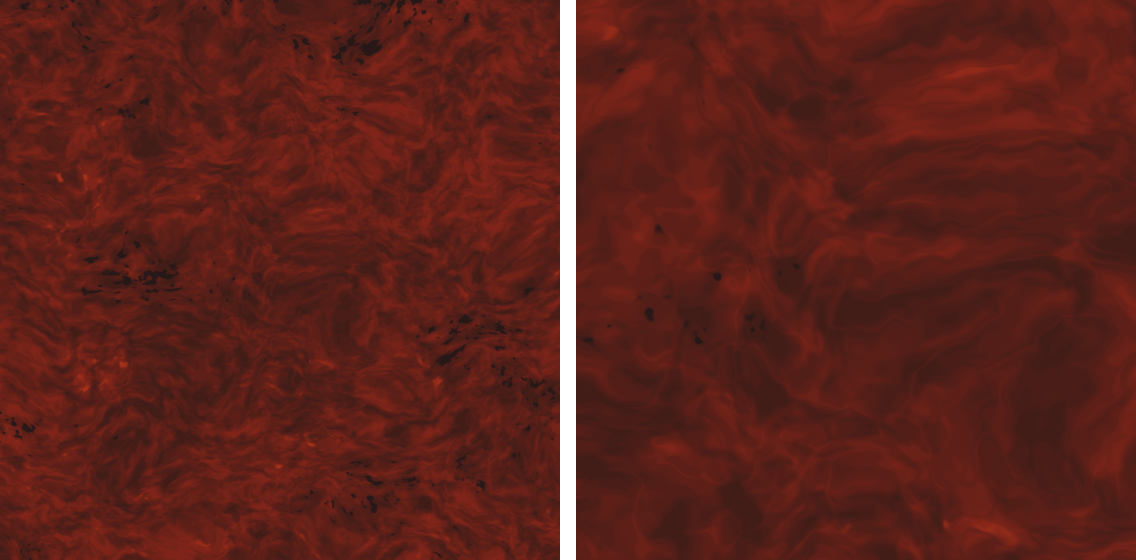
Left, the full canvas; right, a detail of the centre.
Reproduce this texture procedurally as a Shadertoy shader.

```glsl
const vec3 DARK_RED   = vec3(0.258, 0.112, 0.094);
const vec3 MID_RED    = vec3(0.368, 0.123, 0.093);
const vec3 BRIGHT_RED = vec3(0.500, 0.142, 0.098);
const vec3 SOOT       = vec3(0.140, 0.090, 0.095);
const vec3 EMBER      = vec3(0.700, 0.205, 0.095);

const float SWIRL_FREQ   = 8.0;    // large folds
const float SWIRL_AMOUNT = 0.075;
const float CURL_FREQ    = 23.0;   // small folds
const float CURL_AMOUNT  = 0.027;
const float FRAY_FREQ    = 90.0;   // ragged edges
const float FRAY_AMOUNT  = 0.008;
const vec2  STRAND_FREQ  = vec2(33.0, 52.0);
const vec2  FLAKE_FREQ   = vec2(62.0, 84.0);
const vec2  VEIN_FREQ    = vec2(36.0, 56.0);
const vec2  SPECK_FREQ   = vec2(90.0, 115.0);
const float CLOUD_FREQ   = 6.0;
const float TONE_STEP    = 0.75;   // height of one soft colour plateau
const float TONE_RANGE   = 2.15;   // tone at the ends of the colour ramp
const int   SAMPLES      = 2;      // smoothing samples per axis

float hash(vec2 cell) {
    uvec2 u = uvec2(ivec2(cell) + 4096);
    uint h = u.x * 1597334677u ^ u.y * 3812015801u;
    h = (h ^ (h >> 15)) * 2246822519u;
    h = (h ^ (h >> 13)) * 3266489917u;
    return float((h ^ (h >> 16)) >> 8) / 16777216.0;
}

float noise(vec2 p) {
    vec2 i = floor(p), f = p - i;
    f = f * f * (3.0 - 2.0 * f);
    return mix(mix(hash(i), hash(i + vec2(1, 0)), f.x),
               mix(hash(i + vec2(0, 1)), hash(i + vec2(1, 1)), f.x), f.y);
}

// Layered noise centred on zero with a spread of about one
float fbm(vec2 p, int octaves) {
    float sum = 0.0, power = 0.0, weight = 1.0;
    for (int i = 0; i < octaves; i++) {
        sum += weight * (noise(p) - 0.5);
        power += weight * weight;
        weight *= 0.6;
        p = mat2(1.6, 1.2, -1.2, 1.6) * p + 17.3;
    }
    return sum / (0.21 * sqrt(power));
}

vec2 warp(vec2 p, float freq, float amount) {
    vec2 q = p * freq;
    return p + amount * (vec2(noise(q + 31.0), noise(q + 73.0)) - 0.5);
}

vec3 lacquer(vec2 p) {
    // Folded coordinates bend the grain; fraying breaks its edges
    vec2 swirled = warp(p, SWIRL_FREQ, SWIRL_AMOUNT);
    vec2 folded = warp(swirled, CURL_FREQ, CURL_AMOUNT);
    folded += warp(p, FRAY_FREQ, FRAY_AMOUNT) - p;

    float strands = fbm(folded * STRAND_FREQ, 3);
    float flakes = fbm(folded * FLAKE_FREQ + 210.0, 2);
    float clouds = fbm(p * CLOUD_FREQ + 9.0, 3);
    float veinField = fbm(folded * VEIN_FREQ + 140.0, 2);
    float veins = smoothstep(0.5, 0.0, abs(veinField)) - 0.2;
    float side = clamp(2.0 * clouds + strands, -1.0, 1.0);
    float tone = 0.76 * strands + 0.4 * flakes + 0.4 * clouds - 0.7 * veins * side;

    // Soft plateaus give the flakes their flat bodies and clear edges
    float level = tone / TONE_STEP;
    float plateau = (floor(level) + smoothstep(0.2, 0.8, fract(level))) * TONE_STEP;
    float ramp = clamp(mix(tone, plateau, 0.75) / TONE_RANGE, -1.0, 1.0);
    vec3 color = mix(MID_RED, ramp < 0.0 ? DARK_RED : BRIGHT_RED, abs(ramp));

    // Clustered soot specks in the dark parts
    float specks = fbm(swirled * SPECK_FREQ + 260.0, 2);
    float cluster = fbm(p * vec2(5.0, 8.0) + 51.0, 2);
    float soot = specks + 0.9 * cluster - 0.6 * tone;
    color = mix(color, SOOT, 0.9 * smoothstep(2.9, 4.0, soot));

    // Rare glowing flecks in the bright parts
    float sparks = fbm(swirled * SPECK_FREQ * 0.7 + 390.0, 2);
    float glow = sparks + 0.7 * fbm(p * 9.0 + 88.0, 2) + 0.8 * tone;
    return mix(color, EMBER, 0.8 * smoothstep(3.0, 5.4, glow));
}

void mainImage(out vec4 fragColor, in vec2 fragCoord) {
    vec3 color = vec3(0.0);
    for (int y = 0; y < SAMPLES; y++)
        for (int x = 0; x < SAMPLES; x++) {
            vec2 offset = (vec2(x, y) + 0.5) / float(SAMPLES) - 0.5;
            color += lacquer((fragCoord + offset) / iResolution.y);
        }
    fragColor = vec4(color / float(SAMPLES * SAMPLES), 1.0);
}
```
